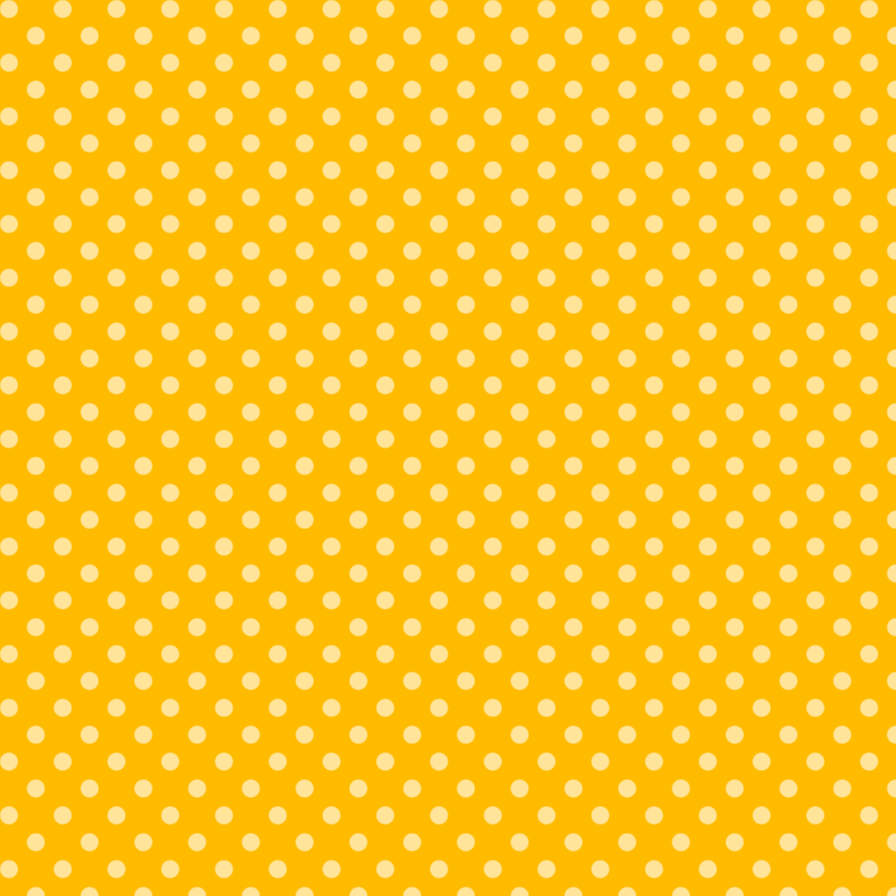
Reproduce this pattern procedurally as a three.js fragment shader.

```glsl
// Pale polka dots in a staggered grid on a flat amber ground.
varying vec2 vUv;

const vec3 GROUND_COLOR = vec3(1.0, 0.733, 0.0);
const vec3 DOT_COLOR = vec3(1.0, 0.893, 0.6);
const float PERIOD = 0.06;                  // spacing of dots within a row
const float DOT_RADIUS = 0.01;
const vec2 FIRST_DOT = vec2(0.01, 0.99);    // dot centre in the top left corner
const float EDGE_WIDTH = 1.0 / 512.0;       // width of the smoothed rim

// Distance from p to the nearest point of a square grid through the origin.
float gridDistance(vec2 p) {
  return length((fract(p / PERIOD + 0.5) - 0.5) * PERIOD);
}

void main() {
  vec2 p = vUv - FIRST_DOT;

  // Two grids, the second shifted by half a period both ways.
  float centerDistance = min(gridDistance(p), gridDistance(p + 0.5 * PERIOD));

  // Dot coverage with a smoothed edge.
  float coverage = clamp(0.5 + (DOT_RADIUS - centerDistance) / EDGE_WIDTH, 0.0, 1.0);

  gl_FragColor = vec4(mix(GROUND_COLOR, DOT_COLOR, coverage), 1.0);
}
```
